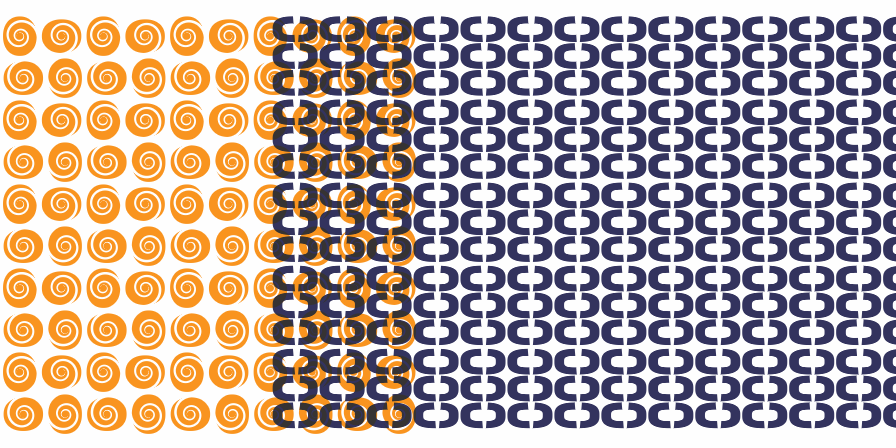
A WebGL 1 fragment shader for this pattern:

```glsl
precision highp float;
// Rows of orange spiral discs on the left, overprinted by navy columns of split chain links.

uniform vec2 u_resolution;

const float PI = 3.14159265;

// Radial distance to a superellipse with the given half size and exponent.
float superellipse(vec2 p, vec2 halfSize, float power) {
  vec2 q = pow(max(abs(p) / halfSize, 1e-4), vec2(power));
  float f = pow(q.x + q.y, 1.0 / power);
  return (f - 1.0) * length(p) / f;
}

// Tall disc cut by a logarithmic spiral that leaves through its right side.
float spiralDisc(vec2 p) {
  float r = max(length(p), 0.01);
  float turn = log(r / 15.5) / 0.128 - atan(p.y, p.x);
  float offset = mod(turn + PI, 2.0 * PI) - PI;
  float groove = abs(offset) * 0.128 * r - (0.45 + 0.05 * r);
  groove = max(groove, 3.0 - r);
  return max(superellipse(p, vec2(14.4, 16.9), 2.2), -groove);
}

// Ten by ten discs; each block of four runs through the quarter turns.
float spiralGrid(vec2 p) {
  float row = clamp(floor((p.y - 13.0) / 36.0), 0.0, 9.0);
  float odd = mod(row, 2.0);
  p.x -= 17.0 + 3.0 * odd;
  float col = clamp(floor(p.x / 35.8 + 0.5), 0.0, 9.0);
  vec2 local = vec2(p.x - 35.8 * col, p.y - 31.0 - 36.0 * row);
  float side = mod(col, 2.0);
  float angle = 0.5 * PI * mix(side, 3.0 - side, odd);
  float c = cos(angle), s = sin(angle);
  return spiralDisc(vec2(c * local.x + s * local.y, c * local.y - s * local.x));
}

// Rounded ring split into two facing halves by a tapering gap.
float chainLink(vec2 p) {
  float ring = superellipse(p, vec2(19.3, 11.0), 2.8);
  float hole = superellipse(p, vec2(11.0, 4.9), 3.5);
  float gap = abs(p.x - 1.2) - (2.2 - 0.08 * p.y);
  return max(ring, -min(hole, gap));
}

// Columns of fifteen links, stacked in five groups of three.
float chainGrid(vec2 p) {
  float col = max(floor((p.x - 253.0) / 40.25 + 0.5), 0.0);
  float group = clamp(floor((p.y - 12.4) / 71.25), 0.0, 4.0);
  vec2 local = p - vec2(253.0 + 40.25 * col, 25.0 + 71.25 * group);
  local.y -= 23.0 * clamp(floor(local.y / 23.0 + 0.5), 0.0, 2.0);
  return chainLink(local);
}

void main() {
  // Canvas height is 384 units, with y running down.
  float pixel = 384.0 / u_resolution.y;
  vec2 p = vec2(gl_FragCoord.x, u_resolution.y - gl_FragCoord.y) * pixel;

  float disc = clamp(0.5 - spiralGrid(p) / pixel, 0.0, 1.0);
  float chain = clamp(0.5 - chainGrid(p) / pixel, 0.0, 1.0);

  vec3 color = mix(vec3(0.995), vec3(0.975, 0.58, 0.12), disc);
  vec3 ink = mix(vec3(0.20, 0.20, 0.37), vec3(0.21, 0.20, 0.20), disc);
  gl_FragColor = vec4(mix(color, ink, chain), 1.0);
}
```
